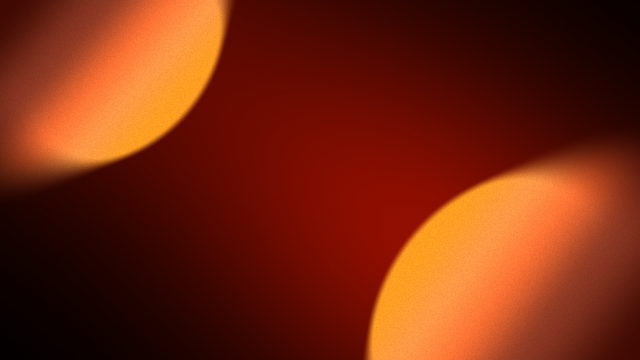
A Shadertoy shader for this background:

```glsl
// Two glowing amber orbs in opposite corners of a dark red haze.

const vec3 EMBER = vec3(0.25, 0.04, 0.01);
const vec3 UMBER = vec3(0.55, 0.22, 0.14);
const vec3 CORAL = vec3(1.00, 0.44, 0.20);
const vec3 PEACH = vec3(1.00, 0.60, 0.28);
const vec3 AMBER = vec3(1.00, 0.62, 0.13);
const vec3 HAZE  = vec3(1.00, 0.10, 0.005);

float hash(vec2 p) {
    vec3 q = fract(p.xyx * 0.1031);
    q += dot(q, q.yzx + 33.33);
    return fract((q.x + q.y) * q.z);
}

// Shadow to light colours, t runs along the light direction
vec3 orbRamp(float t) {
    vec3 c = mix(EMBER, UMBER, smoothstep(-0.28, 0.20, t));
    c = mix(c, CORAL, smoothstep(0.14, 0.50, t));
    c = mix(c, PEACH, smoothstep(0.40, 0.70, t));
    return mix(c, AMBER, smoothstep(0.65, 0.92, t));
}

// Red band along the line between the orbs, brighter towards the end
vec3 haze(vec2 p, vec2 start, vec2 end) {
    vec2 axis = normalize(end - start);
    vec2 d = p - start;
    float along = dot(d, axis) / distance(start, end);
    float across = (dot(d, vec2(-axis.y, axis.x)) - 0.046) / 0.375;
    float strength = mix(0.38, 0.57, smoothstep(0.2, 0.7, along));
    return HAZE * strength * exp(-0.5 * across * across);
}

// Disc with a crisp lit rim that blurs away from the light
vec3 addOrb(vec3 base, vec2 p, vec2 center, float radius, vec2 light, float grain) {
    vec2 d = p - center;
    float dist = length(d);
    float facing = dot(d, light) / max(dist, 1e-4);
    float blur = mix(0.20, 0.012, smoothstep(0.1, 0.9, facing));
    float cover = 1.0 - smoothstep(-blur, blur, dist - radius);
    vec3 surface = orbRamp(dot(d, light) / radius) * (1.0 + 0.07 * grain);
    return mix(base, surface, cover);
}

void mainImage(out vec4 fragColor, in vec2 fragCoord) {
    vec2 p = fragCoord / iResolution.y;
    float aspect = iResolution.x / iResolution.y;
    vec2 upper = vec2(0.185, 0.977);
    vec2 lower = vec2(aspect - 0.222, 0.002);
    float grain = hash(floor(p * 432.0)) - 0.5;

    vec3 col = haze(p, upper, lower);
    col = addOrb(col, p, upper, 0.442, normalize(vec2(0.75, -0.66)), grain);
    col = addOrb(col, p, lower, 0.533, normalize(vec2(-0.80, 0.60)), grain);

    // Fine dither against banding
    col += (hash(fragCoord) - 0.5) / 255.0;
    fragColor = vec4(clamp(col, 0.0, 1.0), 1.0);
}
```
